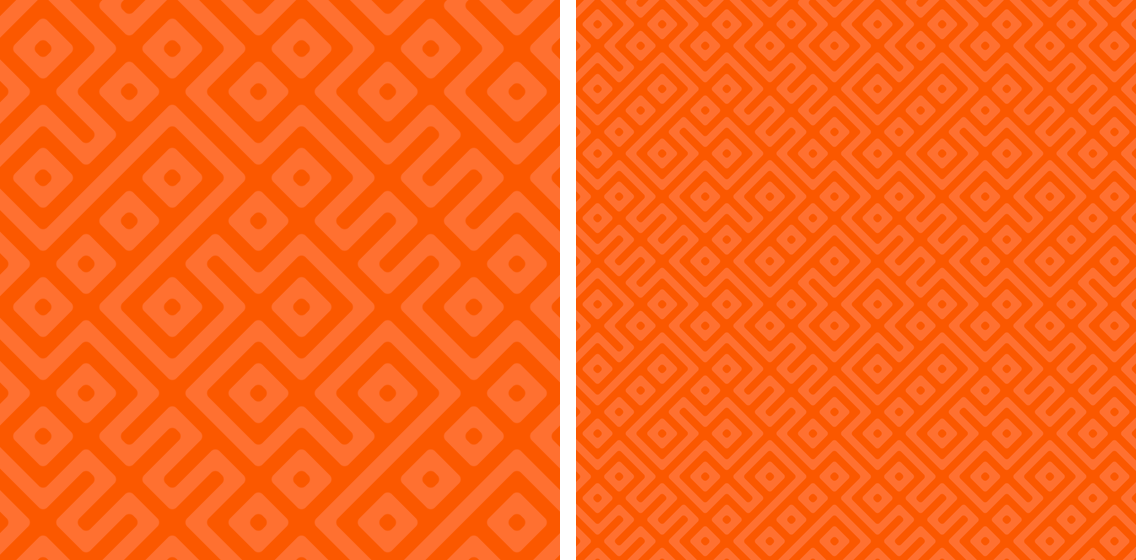
Left: one tile. Right: repeated 2 by 2.
A Shadertoy shader for this pattern:

```glsl
// True where the bands of a cell run like a slash; mirrored, period 13 both ways
bool isSlash(vec2 cell) {
    vec2 fold = abs(mod(cell + vec2(0.0, 5.0), 13.0) - 6.0);
    float lo = min(fold.x, fold.y), hi = max(fold.x, fold.y);
    bool slash = (mod(fold.x, 3.0) < 0.5) != (mod(fold.y, 3.0) < 0.5);
    bool flipped = (lo == 2.0 && hi == 4.0) || (lo == 4.0 && hi > 4.0);
    return slash != flipped;
}

// Pulls a coordinate in from the cell edge so that a bend becomes a circular arc
float roundBend(float x) {
    float r = 0.136;
    float toEdge = 0.5 - abs(x);
    if (toEdge < r * 0.70711) toEdge = r * 1.41421 - sqrt(r * r - toEdge * toEdge);
    return sign(x) * (0.5 - toEdge);
}

void mainImage(out vec4 fragColor, in vec2 fragCoord) {
    // Grid of 13 by 13 cells, rows counted downwards
    vec2 uv = fragCoord / iResolution.xy;
    vec2 grid = 13.0 * vec2(uv.x, 1.0 - uv.y) - vec2(0.0, 0.127);
    vec2 cell = floor(grid);
    vec2 p = grid - cell - 0.5;

    // Round only those edges where the band changes direction
    bool slash = isSlash(cell);
    vec2 q = p;
    if (isSlash(cell + vec2(p.x < 0.0 ? -1.0 : 1.0, 0.0)) != slash) q.x = roundBend(p.x);
    if (isSlash(cell + vec2(0.0, p.y < 0.0 ? -1.0 : 1.0)) != slash) q.y = roundBend(p.y);

    // Two parallel diagonal bands, as wide as the gaps between them
    float across = slash ? q.x + q.y : q.x - q.y;
    float dist = (abs(abs(across) - 0.5) - 0.25) * 0.70711;

    float blur = 0.7 * 13.0 / min(iResolution.x, iResolution.y);
    float band = 1.0 - smoothstep(-blur, blur, dist);
    vec3 ground = vec3(0.985, 0.345, 0.0);
    vec3 ribbon = vec3(1.0, 0.44, 0.19);
    fragColor = vec4(mix(ground, ribbon, band), 1.0);
}
```
